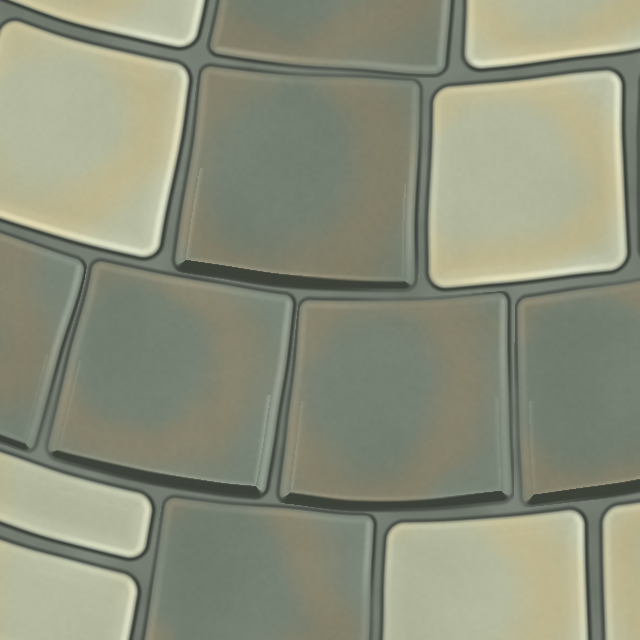
This texture is drawn by a three.js fragment shader. Its source:

```glsl
// Worn cobbles in bowed courses: pale cream stones between darker grey-green ones.
// Space is bent into courses and cut into jittered cells; each cell holds a
// rounded box whose signed distance drives the joints, shadows and lit rims.

#define COURSE 0.34
#define PITCH 0.35
#define BOW 0.25
#define LEAN 0.30
#define JITTER 0.05
#define TILT 0.07
#define PALE_GAP 0.013
#define DARK_GAP 0.008
#define WOBBLE 0.007
#define SHADOW vec3(0.21, 0.23, 0.20)
#define JOINT vec3(0.46, 0.49, 0.45)

varying vec2 vUv;

float hash(vec2 p) {
  return fract(sin(dot(p, vec2(127.1, 311.7))) * 43758.5453);
}

float noise(vec2 p) {
  vec2 i = floor(p), f = fract(p);
  f = f * f * (3.0 - 2.0 * f);
  return mix(mix(hash(i), hash(i + vec2(1.0, 0.0)), f.x),
             mix(hash(i + vec2(0.0, 1.0)), hash(i + 1.0), f.x), f.y);
}

float fbm(vec2 p) {
  float sum = 0.0, amp = 0.53;
  for (int i = 0; i < 4; i++) {
    sum += amp * noise(p);
    p = p * 2.03 + 17.0;
    amp *= 0.5;
  }
  return sum;
}

// Position of the k-th upright joint of a course; dark courses are staggered.
float jointX(float k, float row, float darkRow) {
  float stagger = 0.24 + 0.035 * row - 0.18 * darkRow;
  return stagger + PITCH * k + JITTER * (hash(vec2(k, row + 7.0)) - 0.5);
}

// Rounded box: signed distance in x, outward direction in yz.
vec3 roundedBox(vec2 p, vec2 halfSize, float radius) {
  vec2 q = abs(p) - halfSize + radius;
  float d = length(max(q, 0.0)) + min(max(q.x, q.y), 0.0) - radius;
  vec2 outward = sign(p) * normalize(max(q, 0.0) + 0.0001);
  return vec3(d, outward);
}

// Mottled face: a cool or creamy heart with a warm arc towards one side.
vec3 stoneFace(vec2 local, vec2 p, float pale, float seed) {
  float side = (pale > 0.5 && seed < 0.5) ? -1.0 : 1.0;
  float cloud = fbm(p * 5.0 + seed * 40.0);
  float reach = length(local - vec2(-0.045 * side, 0.025)) + 0.13 * (cloud - 0.5);
  float warm = smoothstep(0.08, 0.16, reach) * smoothstep(0.24, 0.16, reach);
  vec3 cool = mix(vec3(0.455, 0.497, 0.445), vec3(0.695, 0.715, 0.615), pale);
  vec3 tint = mix(vec3(0.525, 0.500, 0.410), vec3(0.735, 0.700, 0.545), pale);
  vec3 face = mix(cool, tint, warm * 0.85);
  return face + 0.06 * (cloud - 0.5) + 0.012 * (noise(p * 150.0) - 0.5);
}

void main() {
  vec2 p = vUv + WOBBLE * (vec2(noise(vUv * 9.0), noise(vUv * 9.0 + 31.0)) - 0.5);

  // Bent courses and the cell within the course
  float bend = p.x - 0.65;
  float v = (p.y - BOW * bend * bend - 0.20) / COURSE + 1.0;
  float row = floor(v);
  float y = (v - row - 0.5) * COURSE;
  float x = p.x - LEAN * (0.85 - p.x) * y;
  float darkRow = 1.0 - step(0.5, abs(mod(row, 4.0) - 1.0));
  float k = floor((x - jointX(0.0, row, darkRow)) / PITCH);
  if (x < jointX(k, row, darkRow)) k -= 1.0;
  else if (x > jointX(k + 1.0, row, darkRow)) k += 1.0;
  float left = jointX(k, row, darkRow);
  float right = jointX(k + 1.0, row, darkRow);

  // Now and then a cell holds two low stones
  float low = -0.5 * COURSE, high = 0.5 * COURSE, cut = 0.1 * COURSE;
  if (mod(k + 3.0 * row + 1.0, 12.0) < 0.5) {
    if (y < cut) high = cut;
    else low = cut;
  }
  float darkColumn = 1.0 - step(0.5, mod(k, 4.0));
  float pale = 1.0 - max(darkRow, darkColumn);
  float seed = hash(vec2(k, row) + low);

  // Stone shape
  vec2 local = vec2(x - 0.5 * (left + right), y - 0.5 * (low + high));
  float angle = TILT * (hash(vec2(row, k) + 3.0) - 0.5);
  local += angle * vec2(-local.y, local.x);
  vec2 halfSize = 0.5 * vec2(right - left, high - low) - mix(DARK_GAP, PALE_GAP, pale);
  vec3 box = roundedBox(local, halfSize, mix(0.016, 0.028, pale));
  float d = box.x, depth = -box.x;
  float below = smoothstep(0.5, 0.95, -box.z);
  float lit = 0.45 + 0.55 * max(below, smoothstep(0.3, 0.9, box.y));
  float wear = smoothstep(0.25, 0.65, noise(p * 6.0 + 50.0));

  // Face, soft glow near the edge, and the lit rim
  vec3 stone = stoneFace(local, p, pale, seed);
  stone += mix(0.015, 0.045, pale) * smoothstep(0.045, 0.008, depth) * lit;
  float wedge = below * (1.0 - pale) * max(darkRow, step(0.4, seed));
  float wedgeSize = wedge * (0.009 + 0.011 * noise(p * 5.0));
  float rim = smoothstep(0.009, 0.0, abs(depth - 0.008 - wedgeSize));
  stone += mix(0.10, 0.11, pale) * rim * lit * (0.4 + 0.6 * wear);

  // Bevel at the edge and the deep shadow under dark stones
  stone = mix(stone, JOINT, 0.6 * smoothstep(0.006, 0.0, depth));
  float under = smoothstep(wedgeSize + 0.002, wedgeSize - 0.003, depth) * wedge;
  stone = mix(stone, SHADOW, 0.9 * under);

  // Joint with a contact shadow hugging the stone
  float contact = smoothstep(0.009, 0.002, d) * mix(0.45 + 0.4 * wear, 0.9, pale);
  vec3 joint = JOINT + 0.10 * (fbm(p * 14.0) - 0.5);
  joint = mix(joint, SHADOW, contact * (0.5 + 0.5 * lit));

  gl_FragColor = vec4(mix(stone, joint, smoothstep(-0.002, 0.002, d)), 1.0);
}
```
